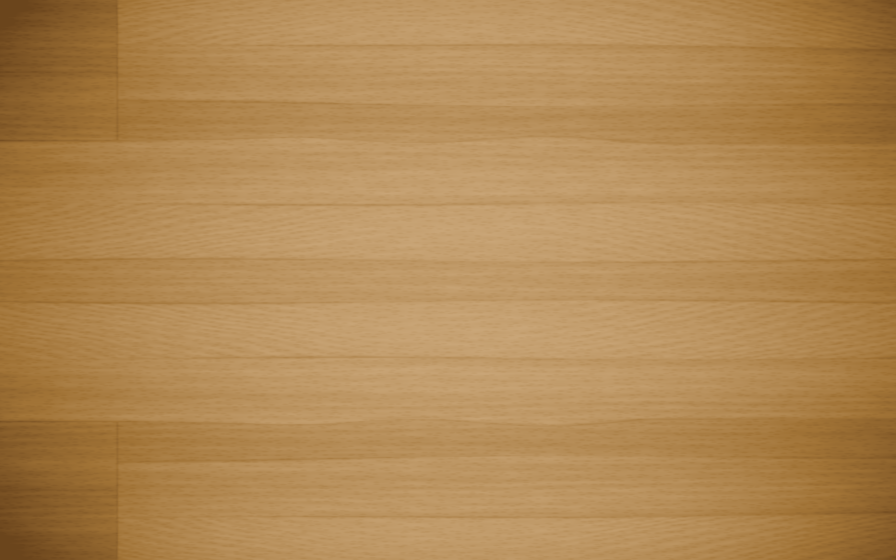
Write a Shadertoy shader that draws this texture.

```glsl
float hash(vec2 p) {
    return fract(sin(dot(p, vec2(127.1, 311.7))) * 43758.5);
}

// Distance to the nearest scattered point
float cellular(vec2 p) {
    vec2 cell = floor(p);
    float nearest = 2.0;
    for (int j = -1; j <= 1; j++)
        for (int i = -1; i <= 1; i++) {
            vec2 c = cell + vec2(i, j);
            vec2 point = c + vec2(hash(c), hash(c + 37.0));
            nearest = min(nearest, length(point - p));
        }
    return nearest;
}

float seamLine(float offset, float width) {
    return exp(-offset * offset / (width * width));
}

vec3 woodRamp(float t) {
    vec3 umber = vec3(0.42, 0.27, 0.11);
    vec3 amber = vec3(0.63, 0.45, 0.21);
    vec3 beech = vec3(0.79, 0.65, 0.47);
    vec3 lower = mix(umber, amber, clamp(t * 2.0, 0.0, 1.0));
    return mix(lower, beech, clamp(t * 2.0 - 1.0, 0.0, 1.0));
}

void mainImage(out vec4 fragColor, in vec2 fragCoord) {
    vec2 uv = fragCoord / iResolution.xy;
    float pixel = 1.0 / iResolution.y;
    float x = uv.x;

    // Boards mirrored about the middle
    float d = abs(uv.y - 0.498);
    float seams[5] = float[5](0.037, 0.138, 0.25, 0.317, 0.421);
    float tones[6] = float[6](-0.09, 0.0, -0.04, -0.14, -0.07, 0.0);
    float rightPart = smoothstep(-pixel, pixel, x - 0.131);
    float tone = tones[0];
    float arched = 0.0;
    float board = 0.0;
    float line = 0.0;
    for (int i = 0; i < 5; i++) {
        float k = float(i);
        float bend = 0.003 * sin(x * 7.0 + k * 2.3) - 0.003 * k * (x - 0.5);
        if (i == 2) bend += 0.007 * sin(x * 19.0 - 4.0) * smoothstep(0.2, 0.45, x) * smoothstep(0.85, 0.6, x);
        float present = i > 2 ? rightPart : 1.0;
        float offset = d - seams[i] - bend;
        float beyond = smoothstep(-pixel, pixel, offset) * present;
        tone = mix(tone, tones[i + 1], beyond);
        arched = mix(arched, (i == 0 || i == 4) ? 1.0 : 0.0, beyond);
        board += beyond;
        line += seamLine(offset, 0.0025) * present * (0.6 + 0.4 * sin(x * 9.0 + k * 4.0));
    }

    // Short boards at the left end
    float outer = smoothstep(-pixel, pixel, d - 0.252);
    line += 0.7 * outer * seamLine(x - 0.131, 0.0015);
    line += 0.5 * (1.0 - rightPart) * seamLine(d - 0.373, 0.002);

    // Straight grain from layered sines
    float y = d + 0.004 * sin(x * 5.0 + board * 2.0) + 0.0015 * sin(x * 17.0 + d * 40.0);
    float straight = sin(y * 310.0 + 3.0 * sin(y * 47.0 + x * 2.0))
                   + 0.6 * sin(y * 617.0 + 2.0 * sin(y * 83.0 - x * 3.0));
    float bands = sin(d * 62.0 + board * 2.1 + sin(x * 4.0 + board));

    // Arched grain of the pale boards
    float side = x - 0.5 + 0.015 * sin(d * 45.0);
    float arch = d + 0.35 * sqrt(0.02 + side * side) + 0.002 * sin(x * 31.0 + d * 50.0);
    float rings = sin(arch * 560.0 + 2.0 * sin(arch * 71.0));
    rings *= 0.4 + 0.6 * smoothstep(0.05, 0.25, abs(side));

    // Pores and fine fibres
    float pores = smoothstep(0.4, 0.08, cellular(uv * vec2(75.0, 160.0)));
    float fibres = cellular(uv * vec2(28.0, 130.0) + 19.0) - 0.45;

    // Darkened rim
    vec2 rim = abs(vec2(2.0 * (x - 0.512), 2.0 * (uv.y - 0.5)));
    float rimSquare = rim.x * rim.x;
    float shade = 0.96 - 0.4 * rimSquare - 0.1 * pow(rim.y, 4.0)
                - 0.38 * rimSquare * rimSquare * rim.y * rim.y;

    shade += tone + 0.03 * bands * (1.0 - 0.6 * arched);
    shade += mix(0.02 * straight, 0.028 * rings, arched);
    shade += 0.07 * fibres - 0.05 * pores - 0.13 * line;
    fragColor = vec4(woodRamp(shade), 1.0);
}
```
